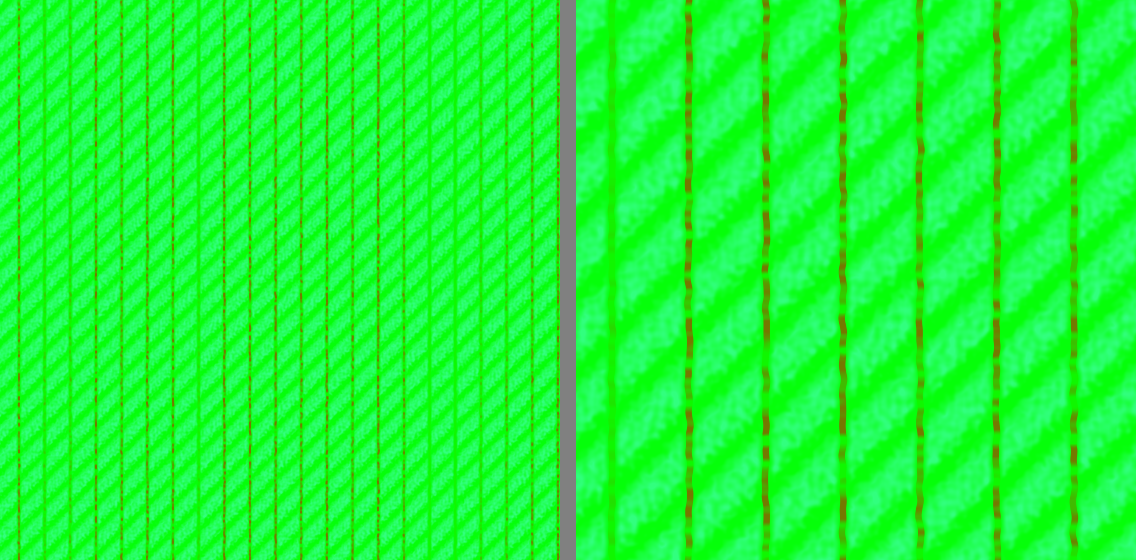
Left, the full canvas; right, a detail of the centre.
Reproduce this pattern procedurally as a Shadertoy shader.

```glsl
#define CELLS 21.82
#define COLUMN_SHIFT 0.74
#define ROW_SHIFT 0.15
#define SLOPE 1.0
#define SEAM_HALF 0.042
#define GROOVE_HALF 0.07
#define GRAIN_SCALE 200.0
#define FLECK_SCALE 170.0
#define DEEP vec3(0.02, 1.00, 0.04)
#define LIGHT vec3(0.165, 1.00, 0.42)
#define SEAM vec3(0.06, 0.97, 0.00)
#define RUST vec3(0.46, 0.47, 0.00)

float hash(vec2 p) {
    vec3 q = fract(vec3(p.xyx) * vec3(0.1031, 0.1030, 0.0973));
    q += dot(q, q.yzx + 33.33);
    return fract((q.x + q.y) * q.z);
}

vec2 gradient(vec2 cell) {
    float angle = 6.2832 * hash(cell);
    return vec2(cos(angle), sin(angle));
}

// Gradient noise, roughly -0.7 to 0.7
float noise(vec2 p) {
    vec2 i = floor(p), f = fract(p);
    vec2 u = f * f * (3.0 - 2.0 * f);
    vec2 e = vec2(1.0, 0.0);
    float a = dot(gradient(i), f);
    float b = dot(gradient(i + e.xy), f - e.xy);
    float c = dot(gradient(i + e.yx), f - e.yx);
    float d = dot(gradient(i + e.xx), f - e.xx);
    return mix(mix(a, b, u.x), mix(c, d, u.x), u.y);
}

// Distance to the nearest whole number
float toLine(float x) {
    return abs(fract(x + 0.5) - 0.5);
}

void mainImage(out vec4 fragColor, in vec2 fragCoord) {
    vec2 uv = fragCoord / iResolution.xy;
    vec2 cell = uv * CELLS - vec2(COLUMN_SHIFT, ROW_SHIFT);
    float soft = 1.2 * CELLS / iResolution.x;
    float grain = noise(uv * GRAIN_SCALE);

    // Diagonal twill ribs
    float rib = toLine(cell.y - SLOPE * cell.x + 0.18 * grain);
    float raised = smoothstep(0.04, 0.33, rib);

    // Fine threads over the raised cloth
    float thread = noise(uv * vec2(220.0, 80.0) + 17.0);
    float tone = raised * clamp(0.88 + 0.60 * grain + 0.45 * thread, 0.0, 1.2);

    // Vertical grooves between columns
    float column = floor(cell.x + 0.5);
    float wobble = 0.035 * noise(vec2(column * 7.3, uv.y * 110.0));
    float seamDist = abs(cell.x - column + wobble);
    tone *= smoothstep(GROOVE_HALF - 0.05, GROOVE_HALF + 0.06, seamDist);
    vec3 color = mix(DEEP, LIGHT, tone);

    // Rust differs per column, with flecks partly shared along each row
    float strength = smoothstep(0.10, 1.0, hash(vec2(column + 40.0, 5.0)));
    float fleck = noise(vec2(column * 3.7 + 0.4, uv.y * FLECK_SCALE));
    fleck += 0.6 * noise(vec2(0.5, uv.y * FLECK_SCALE * 0.7));
    float crossing = 1.0 - smoothstep(0.05, 0.30, rib);
    float wear = strength * (0.55 + 0.25 * crossing) + 1.5 * fleck * sqrt(strength);
    wear = clamp(wear, 0.0, 1.0);

    // Seam thread
    float seam = 1.0 - smoothstep(SEAM_HALF - 0.5 * soft, SEAM_HALF + 0.5 * soft, seamDist);
    color = mix(color, mix(SEAM, RUST, wear), seam);

    fragColor = vec4(color, 1.0);
}
```
